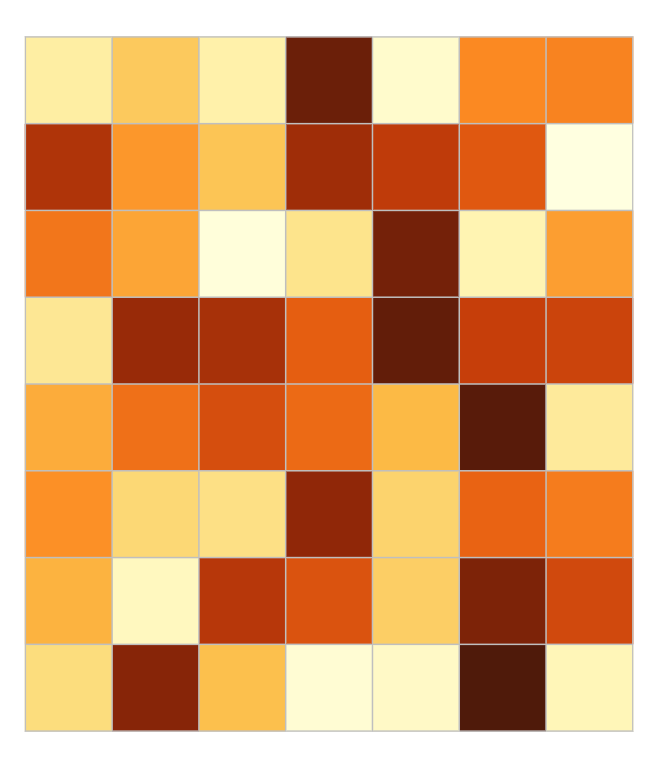
This pattern is drawn by a Shadertoy shader. Its source:

```glsl
#define COLS 7
#define ROWS 8
#define CELL 0.113
#define LINE 0.00195
#define CENTER vec2(-0.0012, 0.0)
#define SEED 29u
#define PAPER vec3(1.0)
#define LINE_COLOR vec3(0.75)

// Bijective integer hash: distinct inputs never tie
uint hash(uint n) {
    n = n * 747796405u + SEED * 2891336453u;
    n = (n ^ (n >> 16)) * 2246822519u;
    n = (n ^ (n >> 13)) * 3266489917u;
    return n ^ (n >> 16);
}

// Shuffled rank, so every cell takes a different, evenly spaced shade
float shuffledRank(int index) {
    uint own = hash(uint(index));
    int rank = 0;
    for (int i = 0; i < COLS * ROWS; i++)
        if (hash(uint(i)) < own) rank++;
    return float(rank) / float(COLS * ROWS - 1);
}

// Cream through amber and orange to dark brown
vec3 heatRamp(float t) {
    vec3 stops[9] = vec3[9](
        vec3(1.00, 1.00, 0.88), vec3(1.00, 0.96, 0.70), vec3(0.99, 0.87, 0.50),
        vec3(0.99, 0.74, 0.28), vec3(0.99, 0.55, 0.14), vec3(0.91, 0.38, 0.07),
        vec3(0.77, 0.24, 0.04), vec3(0.56, 0.15, 0.03), vec3(0.31, 0.10, 0.04));
    float x = clamp(t, 0.0, 1.0) * 8.0;
    int i = min(int(x), 7);
    return mix(stops[i], stops[i + 1], x - float(i));
}

// Pixel coverage of a shape from its signed distance
float coverage(float dist, float pixel) {
    return clamp(0.5 - dist / pixel, 0.0, 1.0);
}

void mainImage(out vec4 fragColor, in vec2 fragCoord) {
    float pixel = 1.0 / iResolution.y;
    vec2 p = (fragCoord - 0.5 * iResolution.xy) * pixel - CENTER;
    vec2 count = vec2(COLS, ROWS);
    vec2 grid = p / CELL + 0.5 * count;

    // Cell shade
    ivec2 cell = ivec2(clamp(floor(grid), vec2(0.0), count - 1.0));
    vec3 color = heatRamp(shuffledRank(cell.y * COLS + cell.x));

    // Grid lines, including the outer frame
    vec2 toLine = abs(grid - clamp(round(grid), vec2(0.0), count)) * CELL;
    float lineDist = min(toLine.x, toLine.y) - 0.5 * LINE;
    color = mix(color, LINE_COLOR, coverage(lineDist, pixel));

    // Paper margin
    vec2 edge = abs(p) - 0.5 * (count * CELL + LINE);
    color = mix(PAPER, color, coverage(max(edge.x, edge.y), pixel));

    fragColor = vec4(color, 1.0);
}
```
